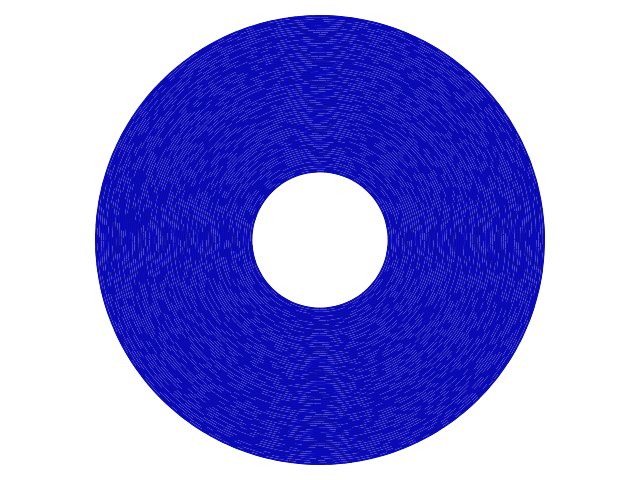
Reproduce this pattern procedurally as a WebGL 2 fragment shader.

```glsl
#version 300 es
precision highp float;

uniform vec2 u_resolution;
out vec4 fragColor;

// Lengths are fractions of the canvas height
const float INNER_RADIUS = 0.1406;
const float OUTER_RADIUS = 0.4688;
const float RING_COUNT = 72.0;
const float DASH_LENGTH = 0.016;
const float DASH_HALF_WIDTH = 0.16;  // in ring widths
const float DASH_SHARE = 0.6;
const float DASH_STRENGTH = 0.27;
const vec3 GROOVE_BLUE = vec3(0.04, 0.04, 0.57);
const vec3 CREST_BLUE = vec3(0.04, 0.04, 0.84);
const vec3 PAPER = vec3(1.0);
const float TAU = 6.2831853;

float hash(vec2 cell) {
    vec3 q = fract(cell.xyx * vec3(0.1031, 0.1030, 0.0973));
    q += dot(q, q.yzx + 33.33);
    return fract((q.x + q.y) * q.z);
}

// Coverage of a band around the origin of a signed distance
float band(float distanceToCenter, float halfWidth, float pixel) {
    float edge = abs(distanceToCenter) - halfWidth;
    return 1.0 - smoothstep(-0.5 * pixel, 0.5 * pixel, edge);
}

// Broken pale arc on a groove, shifted at random from groove to groove
float dashes(float rings, float turn, float pixel, float ringPixel) {
    float groove = floor(rings + 0.5);
    float radius = mix(INNER_RADIUS, OUTER_RADIUS, max(groove, 0.0) / RING_COUNT);
    float count = floor(TAU * radius / DASH_LENGTH);
    float along = turn * count + hash(vec2(groove, 7.0));
    float cell = mod(floor(along), count);
    float present = step(hash(vec2(groove, cell)), DASH_SHARE);
    float ends = band((fract(along) - 0.5) * DASH_LENGTH, 0.46 * DASH_LENGTH, pixel);
    return present * ends * band(rings - groove, DASH_HALF_WIDTH, ringPixel);
}

void main() {
    vec2 p = (gl_FragCoord.xy - 0.5 * u_resolution) / u_resolution.y;
    float pixel = 1.0 / u_resolution.y;
    float radius = length(p);
    float ringWidth = (OUTER_RADIUS - INNER_RADIUS) / RING_COUNT;

    // Fine concentric grooves
    float rings = (radius - INNER_RADIUS) / ringWidth;
    float crest = 0.5 - 0.5 * cos(TAU * rings);
    vec3 color = mix(GROOVE_BLUE, CREST_BLUE, crest);

    // Pale dashes in the grooves
    float turn = atan(p.y, p.x) / TAU + 0.5;
    float dash = dashes(rings, turn, pixel, 0.5 * pixel / ringWidth);
    color = mix(color, PAPER, DASH_STRENGTH * dash);

    // Annulus cut out of the white ground
    float middle = 0.5 * (INNER_RADIUS + OUTER_RADIUS);
    float halfSpan = 0.5 * (OUTER_RADIUS - INNER_RADIUS);
    float disc = band(radius - middle, halfSpan, pixel);
    fragColor = vec4(mix(PAPER, color, disc), 1.0);
}
```
